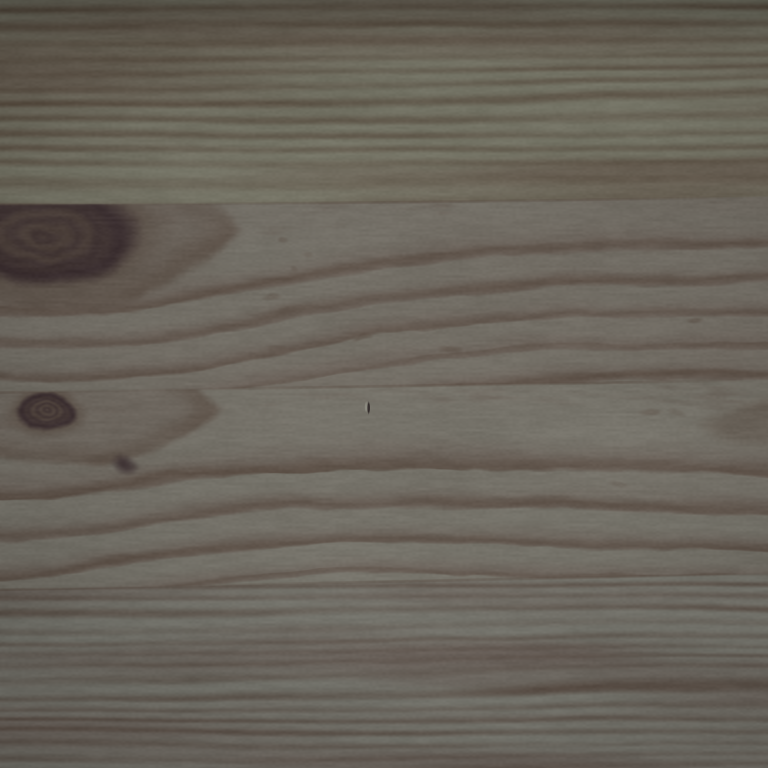
Write a WebGL 1 fragment shader that draws this texture.

```glsl
precision highp float;
uniform vec2 u_resolution;

#define PALE vec3(0.472, 0.470, 0.434)
#define LATEWOOD vec3(0.350, 0.300, 0.262)
#define ROSY vec3(0.412, 0.372, 0.342)
#define KNOT vec3(0.230, 0.180, 0.190)
#define TOP_RINGS 48.0
#define BOTTOM_RINGS 58.0
#define GRAIN 0.026
#define BLOTCH 0.040
#define VIGNETTE 0.34
#define FLECKS 18

float hash(vec2 p) {
  vec3 q = fract(vec3(p.xyx) * 0.1031);
  q += dot(q, q.yzx + 33.33);
  return fract((q.x + q.y) * q.z);
}

float noise(vec2 p) {
  vec2 i = floor(p), f = fract(p);
  f = f * f * (3.0 - 2.0 * f);
  return mix(mix(hash(i), hash(i + vec2(1.0, 0.0)), f.x),
             mix(hash(i + vec2(0.0, 1.0)), hash(i + vec2(1.0, 1.0)), f.x), f.y);
}

float fbm(vec2 p) {
  float sum = 0.0, amp = 0.5;
  for (int i = 0; i < 4; i++) {
    sum += amp * noise(p);
    p = p * 2.03 + 17.1;
    amp *= 0.5;
  }
  return sum;
}

// Growth ring: slow darkening, then a quicker return to pale wood
float ring(float phase, float start, float edge) {
  float f = fract(phase);
  float rise = smoothstep(start, 1.0 - edge, f);
  return rise * rise * (1.0 - smoothstep(1.0 - edge, 1.0, f));
}

// Distance from a centre, 1.0 on the rim of the ellipse
float ellipse(vec2 p, vec2 centre, vec2 radii) {
  return length((p - centre) / radii);
}

// Like ellipse, but drawn out to points along the grain
float leaf(vec2 p, vec2 centre, vec2 radii) {
  vec2 d = abs(p - centre) / radii;
  return pow(pow(d.x, 1.9) + pow(d.y, 1.25), 0.65);
}

float disc(float r, float soft) {
  return 1.0 - smoothstep(1.0 - soft, 1.0 + soft, r);
}

// Fine parallel rings of a quarter-sawn board
vec3 straightBoard(vec2 p, float count, float seed) {
  float bend = 0.012 * noise(vec2(p.x * 2.5, p.y * 6.0 + seed));
  bend += 0.003 * noise(vec2(p.x * 9.0, p.y * 30.0 + seed));
  float phase = (1.0 - p.y + bend + 0.012 * p.x) * count;
  phase += 1.2 * noise(vec2(p.x * 0.9 + seed, p.y * count * 0.4));
  float strength = 0.35 + 0.65 * hash(vec2(floor(phase), seed));
  strength *= 0.45 + 0.75 * noise(vec2(p.x * 4.0, p.y * 30.0 + seed));
  float late = strength * ring(phase, 0.0, 0.38);
  float band = fbm(vec2(p.x * 1.5 + seed, p.y * 22.0));
  vec3 wood = mix(PALE, ROSY, 0.9 * smoothstep(0.30, 0.75, band));
  return mix(wood, LATEWOOD, 0.85 * late);
}

// Wide wavy rings of a flat-sawn board; depth is measured down from its seam
vec3 flatBoard(vec2 p, float depth, float scale, float power, float tint) {
  float phase = scale * pow(max(depth, 0.0), power);
  phase += 0.09 * (noise(p * vec2(14.0, 60.0)) - 0.5) + 0.05 * (noise(p * vec2(45.0, 220.0)) - 0.5);
  float id = floor(phase);
  float along = noise(vec2(p.x * 5.0, id * 7.3 + scale));
  float edge = mix(0.05, 0.30, along);
  float strength = (0.55 + 0.45 * hash(vec2(id, scale))) * (0.6 + 0.5 * noise(vec2(p.x * 6.0 + 30.0, id * 3.7)));
  vec3 wood = mix(PALE, ROSY, tint * (0.5 + fbm(p * vec2(3.0, 16.0))));
  float f = fract(phase);
  float band = smoothstep(0.25, 0.85, f) * (1.0 - smoothstep(0.88, 1.0, f));
  wood = mix(wood, ROSY, 0.75 * band);
  return mix(wood, LATEWOOD, 0.90 * strength * ring(phase, 0.30 + 0.35 * hash(vec2(id, 9.0)), edge));
}

// Halo of bent grain, then a dark core with its own faint rings
vec3 addKnot(vec3 wood, vec2 p, float halo, float core) {
  wood = mix(wood, ROSY, 0.50 * disc(halo, 0.15));
  float rim = smoothstep(0.65, 0.96, halo) * (1.0 - smoothstep(0.96, 1.08, halo));
  wood = mix(wood, LATEWOOD, (0.25 + 0.5 * noise(p * 22.0)) * rim);
  float rings = 0.5 + 0.5 * sin(core * 24.0 + 5.0 * fbm(p * 30.0));
  vec3 heart = mix(KNOT, LATEWOOD, (0.35 + 0.35 * rings) * (1.0 - smoothstep(0.4, 0.95, core)));
  wood = mix(wood, LATEWOOD, 0.7 * (1.0 - smoothstep(0.85, 1.65, core)));
  return mix(wood, heart, 0.95 * disc(core, 0.16));
}

void main() {
  vec2 p = gl_FragCoord.xy / u_resolution;
  float x = p.x;
  float seamA = 0.734 + 0.010 * x * x;
  float seamB = 0.489 + 0.016 * x;
  float seamC = 0.232 + 0.021 * x;
  float wave = fbm(vec2(x * 4.0, p.y * 7.0)) - 0.47;
  vec2 warped = p + vec2(0.030, 0.020) * (vec2(fbm(p * 14.0), fbm(p * 14.0 + 40.0)) - 0.47);

  // Upper flat board with the large knot
  float depthA = seamA - p.y;
  float sagA = 0.105 * exp(-6.0 * x * x) * (1.0 - 1.2 * depthA);
  vec3 upper = flatBoard(p, depthA - sagA + 0.030 * wave, 28.8, 1.23, 0.42);
  upper = addKnot(upper, warped, leaf(warped, vec2(0.065, 0.698), vec2(0.240, 0.105)),
                  ellipse(warped, vec2(0.055, 0.695), vec2(0.120, 0.062)));

  // Lower flat board with two small knots and a tongue of grain
  float sagB = 0.055 * exp(-14.0 * x * x) + 0.020 * x * x;
  vec3 lower = flatBoard(p, 0.490 - p.y - sagB + 0.028 * wave, 34.9, 1.51, 0.26);
  lower = addKnot(lower, warped, leaf(warped, vec2(0.095, 0.468), vec2(0.190, 0.072)),
                  ellipse(warped, vec2(0.063, 0.462), vec2(0.036, 0.024)));
  float pin = ellipse(warped, vec2(0.163, 0.397), vec2(0.012, 0.011));
  lower = mix(lower, KNOT, 0.8 * (1.0 - smoothstep(0.2, 1.8, pin)));
  lower = mix(lower, LATEWOOD, 0.45 * disc(leaf(warped, vec2(1.02, 0.452), vec2(0.10, 0.030)), 0.3));

  // Scattered resin flecks
  float fleck = 0.0;
  for (int i = 0; i < FLECKS; i++) {
    float k = float(i);
    vec2 centre = vec2(0.3 + 0.68 * hash(vec2(k, 1.0)), 0.29 + 0.40 * hash(vec2(k, 2.0)));
    vec2 size = vec2(0.004 + 0.010 * hash(vec2(k, 3.0)), 0.0035);
    fleck = max(fleck, 0.55 * hash(vec2(k, 5.0)) * disc(ellipse(warped, centre, size), 0.6));
  }
  upper = mix(upper, LATEWOOD, fleck);
  lower = mix(lower, LATEWOOD, fleck);

  // Join the four boards and draw thin, broken seams
  vec3 wood = straightBoard(p, BOTTOM_RINGS, 31.0) * vec3(0.97, 0.97, 0.98);
  wood = mix(wood, lower, smoothstep(-0.0015, 0.0015, p.y - seamC));
  wood = mix(wood, upper, smoothstep(-0.0015, 0.0015, p.y - seamB));
  vec3 top = straightBoard(p, TOP_RINGS, 7.0) * vec3(1.0, 1.0, 0.95);
  wood = mix(wood, top, smoothstep(-0.0015, 0.0015, p.y - seamA));
  float gap = min(abs(p.y - seamA), min(abs(p.y - seamB), abs(p.y - seamC)));
  wood = mix(wood, LATEWOOD, 0.6 * noise(vec2(x * 9.0, 3.0)) * (1.0 - smoothstep(0.0005, 0.003, gap)));

  // Small dent with a lit edge
  wood = mix(wood, PALE * 1.2, 0.7 * disc(ellipse(p, vec2(0.477, 0.470), vec2(0.002, 0.006)), 0.4));
  wood = mix(wood, KNOT * 0.6, 0.8 * disc(ellipse(p, vec2(0.480, 0.469), vec2(0.0016, 0.007)), 0.4));

  // Fibre streaks, speckle, blotches and uneven light
  wood += GRAIN * (noise(p * vec2(40.0, 300.0)) - 0.5);
  wood += 0.7 * GRAIN * (noise(p * vec2(230.0, 380.0)) - 0.5);
  wood += BLOTCH * (fbm(p * vec2(5.0, 14.0) + 9.0) - 0.47);
  vec2 fromLight = (p - vec2(0.58, 0.47)) * vec2(0.9, 1.0);
  wood *= 1.02 - VIGNETTE * dot(fromLight, fromLight);
  wood *= 1.0 - 0.15 * smoothstep(0.93, 1.0, p.y);
  gl_FragColor = vec4(wood, 1.0);
}
```
